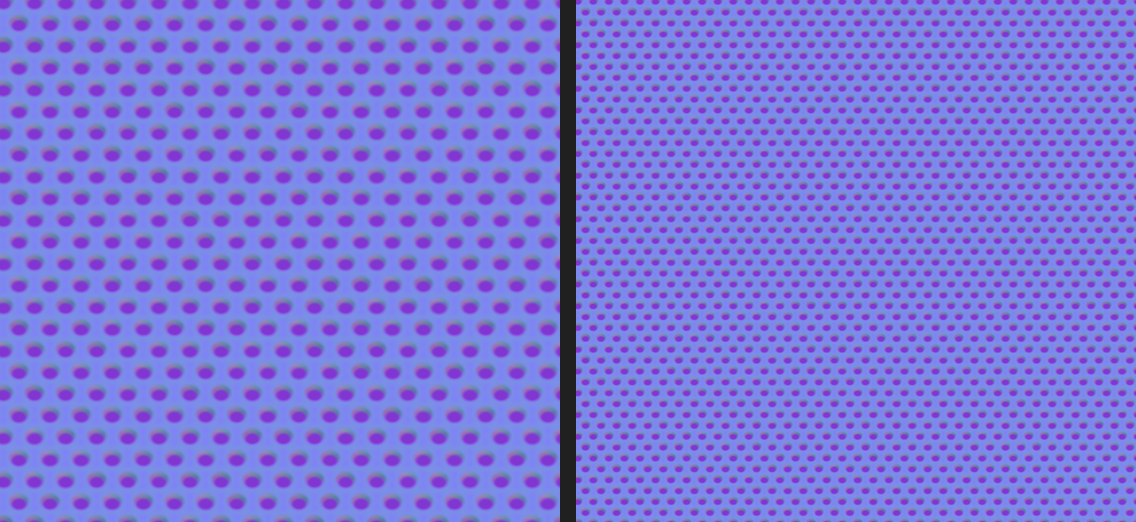
Left: one tile. Right: repeated 2 by 2.
A WebGL 1 fragment shader for this texture map:

```glsl
precision highp float;
// Tangent-space normal map of a perforated sheet: staggered rows of soft dimples.
// Each dimple adds a violet floor, a shaded upper lip and a pale halo to a flat
// base colour; the wrapped grid makes the whole sheet tile.

uniform vec2 u_resolution;

const vec2 GRID = vec2(18.0, 24.0);       // dimples across, rows down
const vec2 FIRST = vec2(0.11, 0.07);      // first centre, in cells from the top left
const float ROW_PITCH = 0.70;             // row height over column width

const vec3 FLAT = vec3(0.50, 0.495, 0.985);
const vec3 HALO = vec3(0.475, 0.575, 0.88);
const vec3 FLOOR = vec3(0.505, 0.21, 0.825);
const vec3 LIP_LEFT = vec3(0.62, 0.43, 0.71);
const vec3 LIP_RIGHT = vec3(0.36, 0.50, 0.66);
const vec3 LIP_BELOW = vec3(0.56, 0.42, 0.90);

float hash(vec2 p) {
  return fract(sin(dot(p, vec2(12.99, 78.23))) * 43758.55);
}

// Soft filled ellipse: 1 inside the inner radius, 0 beyond the outer one.
float softEllipse(vec2 p, vec2 stretch, float inner, float outer) {
  return 1.0 - smoothstep(inner, outer, length(p * stretch));
}

// Colour offset from the flat base around one dimple; p is y-up.
vec3 dimple(vec2 p, float variation) {
  float halo = 0.75 * softEllipse(p, vec2(0.95, 1.0), 0.32, 0.55);
  float body = softEllipse(p, vec2(1.0, 1.15), 0.24, 0.39);
  float hollow = softEllipse(p + vec2(0.0, 0.075), vec2(1.0, 1.32),
                             0.15, 0.31 + 0.02 * variation);

  // Upper lip turns from rose through grey-green to teal
  vec3 lip = mix(LIP_LEFT, LIP_RIGHT, smoothstep(-0.28, 0.28, p.x));
  lip.g += 0.09 * smoothstep(0.08, 0.24, p.y);
  lip += 0.025 * variation;
  lip = mix(LIP_BELOW, lip, smoothstep(-0.20, 0.08, p.y));

  vec3 colour = mix(HALO, lip, body);
  colour = mix(colour, FLOOR, hollow);
  return (colour - FLAT) * max(halo, body);
}

// Sum of the dimples near a point given in cells, y-down.
vec3 perforatedSheet(vec2 cell) {
  vec3 colour = FLAT;
  float nearestRow = floor(cell.y - FIRST.y + 0.5);
  for (int j = -1; j <= 1; j++) {
    float row = nearestRow + float(j);
    float shift = FIRST.x + 0.5 * mod(row, 2.0);
    float nearestColumn = floor(cell.x - shift + 0.5);
    for (int i = -1; i <= 1; i++) {
      float column = nearestColumn + float(i);
      vec2 offset = cell - vec2(column + shift, row + FIRST.y);
      float variation = 2.0 * hash(mod(vec2(column, row), GRID)) - 1.0;
      colour += dimple(offset * vec2(1.0, -ROW_PITCH), variation);
    }
  }
  return colour;
}

void main() {
  vec2 uv = gl_FragCoord.xy / u_resolution;
  vec2 cell = vec2(uv.x, 1.0 - uv.y) * GRID;
  gl_FragColor = vec4(clamp(perforatedSheet(cell), 0.0, 1.0), 1.0);
}
```
